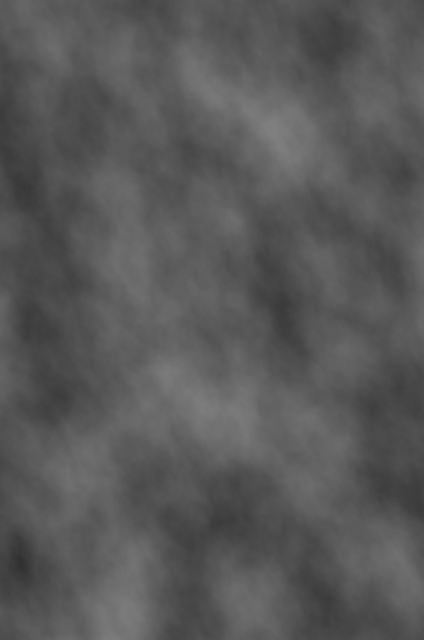
Write a WebGL 1 fragment shader that draws this texture.

```glsl
precision highp float;
// Soft grey smoke: layered gradient noise in blurred, slightly upright clouds.

#define CELLS vec2(6.0, 4.7)   // coarse noise cells per canvas height
#define LEAN 0.22              // tilt of the clouds toward the upper left
#define OCTAVES 6
#define GAIN 0.5               // strength of each finer layer
#define MEAN_GREY 0.352
#define CONTRAST 0.205
#define DARKEST 0.19
#define BRIGHTEST 0.51
#define SEED vec2(17.3, 41.7)

uniform vec2 u_resolution;

const float TAU = 6.2831853;

float hash(vec2 cell) {
  vec3 q = fract(cell.xyx * vec3(0.1031, 0.1030, 0.0973));
  q += dot(q, q.yzx + 33.33);
  return fract((q.x + q.y) * q.z);
}

// Unit gradient of a lattice point, projected onto the offset from it
float cornerSlope(vec2 cell, vec2 offset) {
  float angle = TAU * hash(cell);
  return dot(vec2(cos(angle), sin(angle)), offset);
}

float gradientNoise(vec2 p) {
  vec2 cell = floor(p);
  vec2 f = fract(p);
  vec2 blend = f * f * f * (f * (f * 6.0 - 15.0) + 10.0);
  vec2 e = vec2(1.0, 0.0);
  float low = mix(cornerSlope(cell, f),
                  cornerSlope(cell + e.xy, f - e.xy), blend.x);
  float high = mix(cornerSlope(cell + e.yx, f - e.yx),
                   cornerSlope(cell + e.xx, f - e.xx), blend.x);
  return mix(low, high, blend.y);
}

// Octaves are turned and shifted so that their lattices never line up
float smoke(vec2 p) {
  mat2 turnAndDouble = 2.0 * mat2(0.8, 0.6, -0.6, 0.8);
  float sum = 0.0;
  float amplitude = 1.0;
  for (int i = 0; i < OCTAVES; i++) {
    sum += amplitude * gradientNoise(p);
    p = turnAndDouble * p + SEED;
    amplitude *= GAIN;
  }
  return sum;
}

void main() {
  vec2 uv = gl_FragCoord.xy / u_resolution.y;
  uv.x += LEAN * uv.y;
  float grey = MEAN_GREY + CONTRAST * smoke(uv * CELLS + SEED);
  gl_FragColor = vec4(vec3(clamp(grey, DARKEST, BRIGHTEST)), 1.0);
}
```
